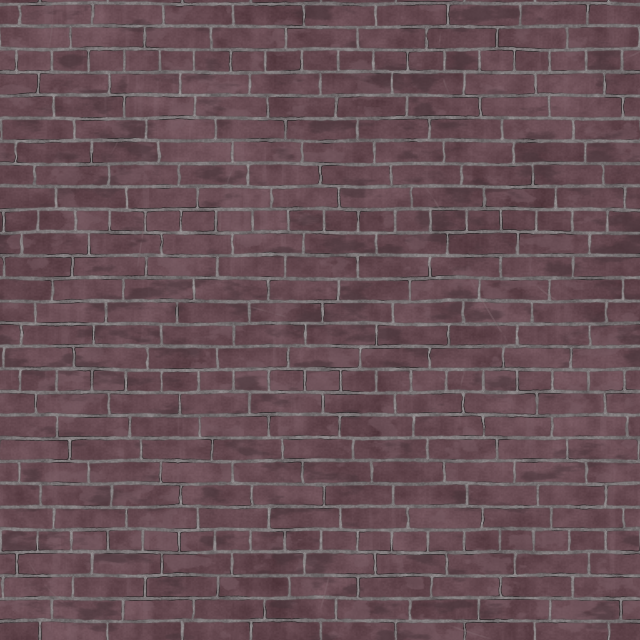
This texture is drawn by a Shadertoy shader. Its source:

```glsl
// Weathered plum brick wall: 28 courses of 9 stretchers, every seventh course
// being 18 headers. Joints come from a quarter-brick stepping bond with jitter;
// layered periodic noise adds stains, blotches, grain and scratches.

float hash(vec2 p) {
    return fract(sin(dot(p, vec2(127.1, 311.7))) * 43758.5453);
}

// Value noise that tiles across the canvas, with freq cells along each axis
float noise(vec2 uv, vec2 freq) {
    vec2 p = uv * freq, cell = floor(p), f = fract(p);
    f = f * f * (3.0 - 2.0 * f);
    vec2 a = mod(cell, freq), b = mod(cell + 1.0, freq);
    vec2 seed = freq * 0.37;
    return mix(mix(hash(a + seed), hash(vec2(b.x, a.y) + seed), f.x),
               mix(hash(vec2(a.x, b.y) + seed), hash(b + seed), f.x), f.y);
}

float fbm(vec2 uv, vec2 freq) {
    float sum = 0.0, amp = 0.52;
    for (int i = 0; i < 5; i++) {
        sum += amp * noise(uv, freq);
        freq *= 2.0;
        amp *= 0.5;
    }
    return sum;
}

// Faint curved scrapes scattered over the wall
float scratches(vec2 uv) {
    float sum = 0.0;
    for (float i = 0.0; i < 16.0; i++) {
        vec2 centre = vec2(hash(vec2(i, 3.0)), hash(vec2(i, 8.0)));
        vec2 p = fract(uv - centre + 0.5) - 0.5;
        float angle = 6.283 * hash(vec2(i, 15.0));
        p = mat2(cos(angle), -sin(angle), sin(angle), cos(angle)) * p;
        p.y += (hash(vec2(i, 21.0)) - 0.5) * 7.0 * p.x * p.x;
        float halfLength = 0.02 + 0.07 * hash(vec2(i, 30.0));
        sum += smoothstep(0.0022, 0.0004, abs(p.y))
             * smoothstep(halfLength, halfLength * 0.4, abs(p.x));
    }
    return min(sum, 1.0);
}

void mainImage(out vec4 fragColor, in vec2 fragCoord) {
    vec2 uv = fragCoord / iResolution.xy;
    float pixel = 1.0 / iResolution.y;

    // Courses, counted from the top
    float y = 28.0 * (1.0 - uv.y) - 0.165 + 0.09 * (noise(uv, vec2(14.0, 28.0)) - 0.5);
    float row = mod(floor(y), 28.0);
    float bedDistance = abs(y - round(y)) / 28.0;

    // Bond: the joints step right for seven courses, then left for seven
    float cycle = mod(row - 2.0, 14.0), step7 = mod(cycle, 7.0);
    float count = step7 < 0.5 ? 18.0 : 9.0;
    float shift = 0.25 * (cycle < 7.0 ? step7 + 1.0 : 2.0 - step7);
    shift += 0.02 + 0.06 * (hash(vec2(row, 5.0)) - 0.5);

    // Nearest upright joint and the brick on this side of it
    float x = uv.x * count - shift * count / 9.0;
    float joint = round(x);
    float side = x - joint - 0.06 * (hash(vec2(mod(joint, count), row + 40.0)) - 0.5);
    side += 0.02 * (noise(uv, vec2(40.0, 90.0)) - 0.5);
    vec2 brick = vec2(mod(joint - (side < 0.0 ? 1.0 : 0.0), count), row);

    // Distance into the brick, with softened corners and ragged edges
    float a = abs(side) / count - 0.0017, b = bedDistance - 0.0024;
    float corner = max(0.003 - abs(a - b), 0.0);
    float d = min(a, b) - corner * corner / 0.012;
    d += 0.0024 * (fbm(uv, vec2(90.0)) - 0.5);
    float brickMask = smoothstep(-0.0005 - 0.5 * pixel, 0.0005 + 0.5 * pixel, d);

    float stain = fbm(uv, vec2(7.0));
    float mottle = fbm(uv, vec2(32.0, 44.0));
    float streak = fbm(uv, vec2(70.0, 6.0));
    float grain = noise(uv, vec2(384.0)) - 0.5;

    // Brick face: own tone, smudges, grain, then pale worn patches
    float tone = 0.5 + 0.28 * (hash(brick + 71.0) - 0.5) + 0.8 * (stain - 0.5)
               + 0.9 * (mottle - 0.5) + 0.45 * (streak - 0.5) + 0.22 * grain;
    vec3 face = mix(vec3(0.325, 0.22, 0.245), vec3(0.465, 0.345, 0.375), clamp(tone, -0.2, 1.2));
    float worn = smoothstep(0.60, 0.70, fbm(uv + 0.31, vec2(24.0, 30.0)))
               + 0.7 * smoothstep(0.60, 0.76, streak) * smoothstep(0.4, 0.7, stain);
    face = mix(face, vec3(0.48, 0.37, 0.40), 0.45 * min(worn, 1.0));
    float soot = smoothstep(0.57, 0.75, fbm(uv + 0.67, vec2(18.0, 40.0)));
    face = mix(face, vec3(0.27, 0.20, 0.22), 0.55 * soot);
    face = mix(face, vec3(0.37, 0.32, 0.33), 0.5 * smoothstep(0.0024, 0.0, d));

    // Mortar: grey and gritty, paler in the upright joints
    float grit = 0.5 + 1.1 * (fbm(uv, vec2(60.0)) - 0.5) + 0.4 * grain;
    grit += a < b ? 0.22 : 0.0;
    vec3 mortar = mix(vec3(0.37, 0.35, 0.355), vec3(0.58, 0.56, 0.565), clamp(grit, 0.0, 1.1));

    // Broken dark crevice where a brick meets its mortar
    vec3 color = mix(mortar, face, brickMask);
    float crevice = smoothstep(0.0013, 0.0, abs(d - 0.0003));
    color *= 1.0 - 0.45 * crevice * smoothstep(0.50, 0.72, fbm(uv + 0.13, vec2(22.0, 34.0)));

    float scrape = scratches(uv) * smoothstep(0.35, 0.6, mottle);
    color = mix(color, vec3(0.50, 0.41, 0.43), 0.4 * scrape);
    fragColor = vec4(color, 1.0);
}
```
